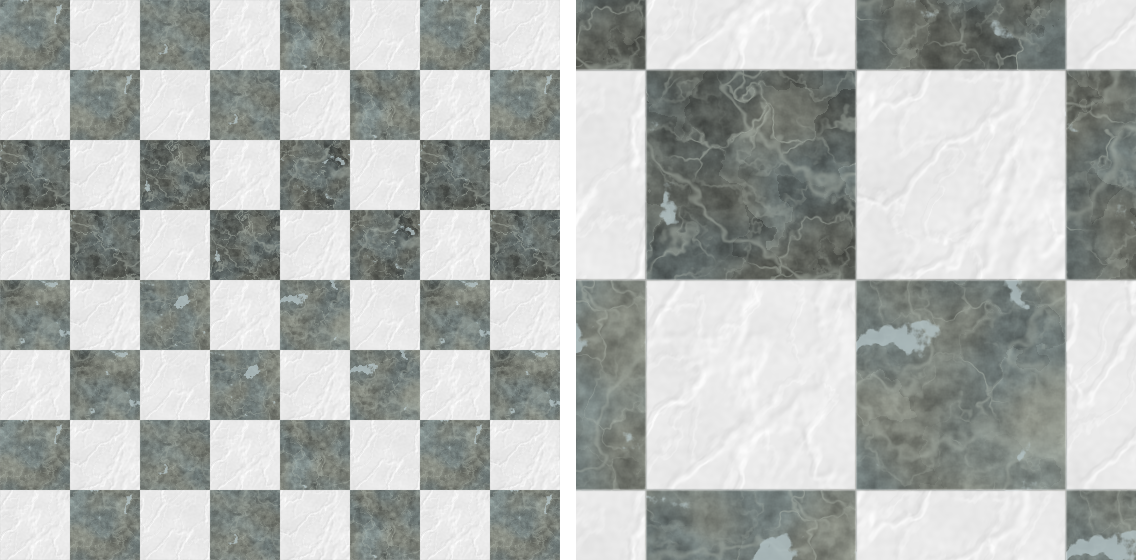
Left: the whole. Right: its middle third, enlarged.
A three.js fragment shader for this pattern:

```glsl
// Checkerboard of 8 by 8 polished tiles: veined grey-green marble and white creased stone.
varying vec2 vUv;

const float TILES = 8.0;
const float PI = 3.14159;
const float EDGE = 0.001; // half-width of the smoothed joint, in canvas units

vec2 hash2(vec2 p) {
  p = vec2(dot(p, vec2(127.1, 311.7)), dot(p, vec2(269.5, 183.3)));
  return fract(sin(p) * 43758.55);
}

// Gradient noise, roughly -0.7 to 0.7
float gradientNoise(vec2 p) {
  vec2 i = floor(p), f = fract(p);
  vec2 u = f * f * f * (f * (f * 6.0 - 15.0) + 10.0);
  vec2 a = hash2(i) * 2.0 - 1.0;
  vec2 b = hash2(i + vec2(1.0, 0.0)) * 2.0 - 1.0;
  vec2 c = hash2(i + vec2(0.0, 1.0)) * 2.0 - 1.0;
  vec2 d = hash2(i + 1.0) * 2.0 - 1.0;
  return mix(mix(dot(a, f), dot(b, f - vec2(1.0, 0.0)), u.x),
             mix(dot(c, f - vec2(0.0, 1.0)), dot(d, f - 1.0), u.x), u.y);
}

float fbm(vec2 p) {
  float sum = 0.0, amplitude = 0.5;
  for (int i = 0; i < 4; i++) {
    sum += amplitude * gradientNoise(p);
    p = p * 2.03 + vec2(11.3, 7.1);
    amplitude *= 0.55;
  }
  return sum;
}

vec2 warp(vec2 p, float amount) {
  return p + amount * vec2(fbm(p * 1.7), fbm(p * 1.7 + 31.4));
}

// Thin line along the zero crossings of noise
float vein(vec2 p, float width) {
  return 1.0 - smoothstep(0.0, width, abs(gradientNoise(p)));
}

// Broken fragments: x = distance to the crack, y = random value of the fragment
vec2 fragments(vec2 p) {
  vec2 cell = floor(p);
  float nearest = 9.0, second = 9.0, id = 0.0;
  for (int y = -1; y <= 1; y++) {
    for (int x = -1; x <= 1; x++) {
      vec2 c = cell + vec2(float(x), float(y));
      vec2 h = hash2(c);
      float d = distance(p, c + h);
      if (d < nearest) {
        second = nearest;
        nearest = d;
        id = h.x;
      } else {
        second = min(second, d);
      }
    }
  }
  return vec2(second - nearest, id);
}

// depth 0 is the soft grey-green slab, depth 1 the darker, more contrasted one
vec3 darkMarble(vec2 q, vec2 seed, float depth) {
  vec2 p = warp(q * 2.2 + seed, 0.9);
  float cloud = fbm(p);
  float grain = fbm(q * 11.0 + seed.yx);
  vec2 shard = fragments(p * 2.0);
  float tone = 0.475 - 0.095 * depth + cloud * 0.24 + grain * 0.26;
  tone += (shard.y - 0.5) * mix(0.07, 0.13, depth);

  // Warm and cool stains
  float stain = smoothstep(-0.3, 0.3, gradientNoise(q * 2.6 + seed + 9.0));
  vec3 color = tone * mix(vec3(0.94, 1.03, 1.02), vec3(1.0, 1.03, 0.96), stain);

  // Crack network, long veins and pale mineral blotches
  float patchy = smoothstep(-0.2, 0.35, gradientNoise(q * 3.2 + seed + 17.0));
  float cracks = (1.0 - smoothstep(0.0, 0.13, shard.x)) * patchy;
  float longVein = vein(warp(q * 1.3 + seed + 40.0, 0.8), 0.035);
  float fineVein = vein(warp(q * 4.0 + seed + 60.0, 0.9), 0.07) * (1.0 - patchy);
  float lines = max(max(cracks * 0.5, longVein * 0.4), fineVein * 0.25);
  color = mix(color, vec3(0.70, 0.73, 0.69), lines * (0.85 + 0.2 * depth));
  float blotch = smoothstep(0.34, 0.44, gradientNoise(p * 1.9 + 23.0) + grain * 0.35);
  return mix(color, vec3(0.70, 0.76, 0.77), blotch * 0.8);
}

// Raised creases running up to the right
float creases(vec2 q, vec2 seed) {
  vec2 slanted = vec2(q.x * 0.82 - q.y * 0.57, (q.x * 0.57 + q.y * 0.82) * 0.55);
  float broad = vein(warp(slanted * 2.4 + seed, 0.7), 0.055);
  float fine = vein(warp(slanted * 4.6 + seed + 13.0, 0.9), 0.08);
  return broad + fine * 0.5;
}

vec3 lightStone(vec2 q, vec2 seed) {
  vec2 shift = vec2(0.022, -0.018);
  float relief = creases(q, seed) - 0.65 * creases(q + shift, seed);
  float cloud = fbm(q * 3.0 + seed.yx);
  float grain = gradientNoise(q * 24.0 + seed);
  float tone = 0.915 + relief * 0.05 + cloud * 0.06 + grain * 0.025;
  return vec3(min(tone, 0.985));
}

void main() {
  vec2 p = vUv * TILES;
  vec2 tile = min(floor(p), TILES - 1.0);
  vec2 q = p - tile;

  // Slabs recur every third pair of tiles, white ones every third column
  vec2 slab = mod(floor(tile / 2.0), 3.0);
  vec3 dark = darkMarble(q, slab * 23.7 + vec2(5.3, 2.9), step(1.5, slab.y));
  vec3 light = lightStone(q, vec2(mod(tile.x, 3.0) * 19.3 + 3.7, 8.1));

  // Antialiased checker, light at the lower left
  vec2 wave = clamp(sin(PI * p) / (PI * TILES * EDGE), -1.0, 1.0);
  gl_FragColor = vec4(mix(dark, light, 0.5 + 0.5 * wave.x * wave.y), 1.0);
}
```
